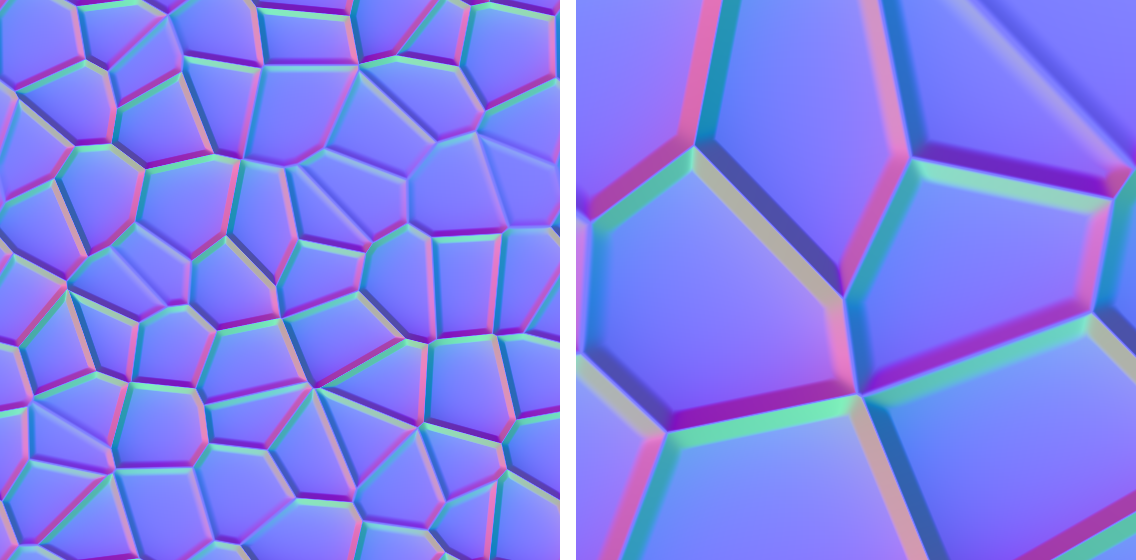
Left, the full canvas; right, a detail of the centre.
This texture map is drawn by a WebGL 1 fragment shader. Its source:

```glsl
precision highp float;
uniform vec2 u_resolution;

#define GRID vec2(8.0, 7.0)   // cells across and up, whole numbers so it tiles
#define JITTER 1.0            // irregularity of the cell centres
#define SEED 17.0
#define BEVEL_WIDTH 0.0108    // width of one groove wall
#define BEVEL_SLOPE 1.45      // steepness of the deepest walls
#define DOME_SLOPE 0.27       // gentle bulge of the stones
#define DOME_REACH 0.03       // how far the bulge extends inwards
#define MITRE 450.0           // sharpness of the corners between walls
#define DIAGONAL_FADE 1.0     // greying of walls that face a diagonal
#define FAR 9.0

vec2 hash2(vec2 p) {
  vec3 q = fract((p.xyx + SEED) * vec3(0.1031, 0.1030, 0.0973));
  q += dot(q, q.yzx + 33.33);
  return fract((q.xx + q.yz) * q.zy);
}

// Offset in canvas units from the point to the centre of a cell
vec2 toCentre(vec2 cell, vec2 gridPos) {
  vec2 centre = cell + 0.5 + JITTER * (hash2(mod(cell, GRID)) - 0.5);
  return (centre - gridPos) / GRID;
}

float cellDepth(vec2 cell) {
  return hash2(mod(cell, GRID) + 41.0).x;
}

// Depth of the groove shared by two cells, the same from either side
float grooveDepth(float a, float b) {
  float own = fract(7.0 * (a + b));
  return smoothstep(0.1, 0.82, 0.33 * (a + b) + 0.34 * own);
}

// Slope of the surface, pointing downhill
vec2 surfaceSlope(vec2 uv) {
  vec2 gridPos = uv * GRID;
  vec2 base = floor(gridPos);

  // Nearest cell
  vec2 home = base;
  vec2 homeOffset = vec2(FAR);
  for (int j = -2; j <= 2; j++) {
    for (int i = -2; i <= 2; i++) {
      vec2 cell = base + vec2(float(i), float(j));
      vec2 offset = toCentre(cell, gridPos);
      if (dot(offset, offset) < dot(homeOffset, homeOffset)) {
        homeOffset = offset;
        home = cell;
      }
    }
  }

  // Gather the walls around it: sharp mitred bevel and broad dome
  float homeDepth = cellDepth(home);
  float edgeDist = FAR;
  float depthSum = 0.0;
  float weightSum = 0.0;
  vec2 wall = vec2(0.0);
  vec2 dome = vec2(0.0);
  for (int j = -2; j <= 2; j++) {
    for (int i = -2; i <= 2; i++) {
      if (i == 0 && j == 0) continue;
      vec2 cell = home + vec2(float(i), float(j));
      vec2 offset = toCentre(cell, gridPos);
      vec2 dir = normalize(offset - homeOffset);
      float dist = dot(0.5 * (offset + homeOffset), dir);
      float depth = grooveDepth(homeDepth, cellDepth(cell));
      float weight = exp(-MITRE * dist);
      edgeDist = min(edgeDist, dist);
      wall += weight * depth * dir;
      depthSum += weight * depth;
      weightSum += weight;
      dome += dir * depth * exp(-dist / DOME_REACH);
    }
  }
  wall /= weightSum;
  float softness = 1.0 - depthSum / weightSum;

  // Shallow grooves get blurred rims and creases
  float blur = mix(0.0015, 0.009, softness);
  float rim = 1.0 - smoothstep(BEVEL_WIDTH - blur, BEVEL_WIDTH + blur, edgeDist);
  float crease = smoothstep(0.0, mix(0.0012, 0.006, softness), edgeDist);
  vec2 faint = 0.12 * normalize(wall + 1e-5) * softness;
  return crease * (rim * (BEVEL_SLOPE * wall + faint) + DOME_SLOPE * dome);
}

void main() {
  vec2 uv = gl_FragCoord.xy / u_resolution;
  vec3 normal = normalize(vec3(surfaceSlope(uv), 1.0));
  normal *= 1.0 - DIAGONAL_FADE * abs(normal.x * normal.y);
  gl_FragColor = vec4(0.5 + 0.5 * normal, 1.0);
}
```
